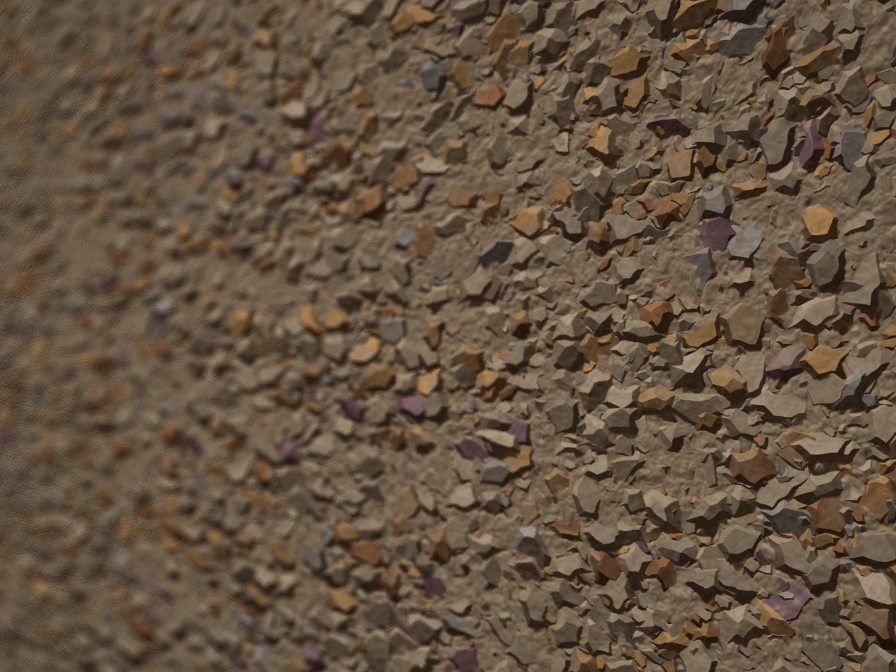
A Shadertoy shader for this texture:

```glsl
// A rough wall of angular tan gravel set in mortar, receding to the left.
// Each cell holds a faceted stone (the lowest of several planes); the highest
// stone wins, gets sun and cast shadow, and a lens disc blurs the far side.

#define STONE_DENSITY 34.0
#define VANISH_DIST 0.89
#define SUN vec3(-0.25, 0.75, 0.61)
#define AMBIENT 0.17
#define SUN_POWER 0.86
#define SHADOW_DEPTH 0.85
#define ROUGHNESS 0.55
#define BLUR_FAR 0.011
#define BLUR_NEAR 0.0011
#define DARK_TONE vec3(0.08, 0.035, 0.005)
#define LIGHT_TONE vec3(0.60, 0.53, 0.455)

struct Stone { float height; vec2 slope; vec2 id; };

float hash(vec2 p) {
    vec3 q = fract(vec3(p.xyx) * 0.1031);
    q += dot(q, q.yzx + 33.33);
    return fract((q.x + q.y) * q.z);
}

float noise(vec2 p) {
    vec2 i = floor(p), f = fract(p);
    f = f * f * (3.0 - 2.0 * f);
    return mix(mix(hash(i), hash(i + vec2(1, 0)), f.x),
               mix(hash(i + vec2(0, 1)), hash(i + vec2(1, 1)), f.x), f.y);
}

float fbm(vec2 p) {
    return 0.55 * noise(p) + 0.3 * noise(p * 2.1 + 7.3) + 0.15 * noise(p * 4.3 + 3.1);
}

// Highest faceted stone above point p
Stone stones(vec2 p) {
    Stone best = Stone(-1.0, vec2(0.0), vec2(0.0));
    vec2 cell = floor(p);
    const mat2 fifthTurn = mat2(0.309, 0.951, -0.951, 0.309);
    for (int j = -1; j <= 1; j++)
    for (int i = -1; i <= 1; i++) {
        vec2 id = cell + vec2(i, j);
        float a = hash(id), b = hash(id + 37.7), c = hash(id + 91.3);
        vec2 d = p - id - 0.15 - 0.7 * vec2(a, b);
        if (dot(d, d) > 1.0) continue;

        // Turn and stretch into the frame of the stone
        float angle = 6.283 * c, stretch = 1.0 + 0.35 * fract(a * 17.0);
        mat2 frame = mat2(stretch, 0.0, 0.0, 1.0 / stretch)
                   * mat2(cos(angle), sin(angle), -sin(angle), cos(angle));
        vec2 r = frame * d;

        // Tilted top, then five steep sides
        vec2 slope = (vec2(fract(b * 23.0), fract(c * 29.0)) - 0.5) * 1.1;
        float h = 0.22 + 0.38 * fract(a * 41.0) + dot(slope, r);
        float steep = 0.9 + 1.2 * fract(b * 53.0);
        vec2 side = vec2(1.0, 0.0);
        for (int k = 0; k < 5; k++) {
            float reach = 0.42 + 0.3 * fract(c * 61.0 + float(k) * 0.618 * (1.0 + a));
            float hs = steep * (reach - dot(side, r));
            if (hs < h) { h = hs; slope = -steep * side; }
            side = fifthTurn * side;
        }
        if (h > best.height) best = Stone(h, slope * frame, id);
    }
    return best;
}

// Mineral tint of one stone: tan, ochre, rust, grey or purple
vec3 mineral(vec2 id) {
    float kind = hash(id + 11.9);
    vec3 tint = vec3(1.0, 0.99, 0.97);
    if (kind < 0.17) tint = vec3(1.06, 0.92, 0.70);
    else if (kind < 0.25) tint = vec3(0.88, 0.70, 0.54);
    else if (kind < 0.32) tint = vec3(0.90, 0.96, 1.06);
    else if (kind < 0.355) tint = vec3(0.82, 0.70, 0.88);
    return tint * (0.86 + 0.24 * hash(id + 5.3));
}

vec3 wall(vec2 uv) {
    // Stones shrink toward the left
    float depth = uv.x + VANISH_DIST;
    vec2 p = STONE_DENSITY * vec2(log(depth), (uv.y - 0.5) / depth) + 60.0;
    p += 0.16 * (vec2(noise(p * 3.0), noise(p * 3.0 + 19.0)) - 0.5);

    // Large stones, grit between them, mortar over the low parts
    Stone s = stones(p);
    Stone grit = stones(p * 2.1 + 17.0);
    grit.height = grit.height * 0.48 + 0.04;
    if (grit.height > s.height) s = grit;
    float crumbs = fbm(p * 3.5);
    float mortar = 0.34 * noise(p * 0.6 + 4.0) + 0.3 * crumbs - 0.12;
    float cover = smoothstep(-0.02, 0.05, mortar - s.height);
    s.height = max(s.height, mortar);
    s.slope *= 1.0 - cover;

    // Sun on the facets, with fine relief
    vec2 toSun = normalize(SUN.xy);
    float relief = crumbs - fbm((p + 0.07 * toSun) * 3.5);
    vec3 normal = normalize(vec3(-s.slope, 1.0));
    float lit = dot(normal, normalize(SUN)) + relief * ROUGHNESS * (1.0 + 1.6 * cover);

    // Shadows cast by taller neighbours
    float shade = 0.0;
    for (int k = 0; k < 2; k++) {
        float t = 0.13 + 0.24 * float(k);
        float ray = s.height + t * SUN.z / length(SUN.xy);
        shade = max(shade, smoothstep(0.0, 0.1, stones(p + toSun * t).height - ray));
    }
    float value = AMBIENT + SUN_POWER * max(lit, 0.0) * (1.0 - SHADOW_DEPTH * shade);
    value += 0.09 * (noise(p * 13.0) - 0.5);

    float dust = max(cover, 0.6 * smoothstep(0.5, 0.75, noise(p * 1.7 + 8.0)));
    vec3 tint = mix(mineral(s.id), vec3(1.0, 0.98, 0.94), dust);
    return mix(DARK_TONE, LIGHT_TONE, clamp(value, 0.0, 1.05)) * tint;
}

void mainImage(out vec4 fragColor, in vec2 fragCoord) {
    vec2 uv = fragCoord / iResolution.y;
    vec2 frac = fragCoord / iResolution.xy;

    // Lens disc: wide on the left, sharp on the right
    float away = pow(clamp(1.0 - frac.x / 0.75, 0.0, 1.0), 1.5);
    float radius = BLUR_NEAR + BLUR_FAR * away;
    int count = 6 + int(12.0 * smoothstep(0.0, 0.5, away));
    vec3 sum = vec3(0.0);
    for (int i = 0; i < count; i++) {
        float turn = 2.39996 * float(i);
        float spread = radius * sqrt((float(i) + 0.5) / float(count));
        sum += wall(uv + spread * vec2(cos(turn), sin(turn)));
    }
    vec2 edge = frac - 0.5;
    fragColor = vec4(sum / float(count) * (1.04 - 0.25 * dot(edge, edge)), 1.0);
}
```
